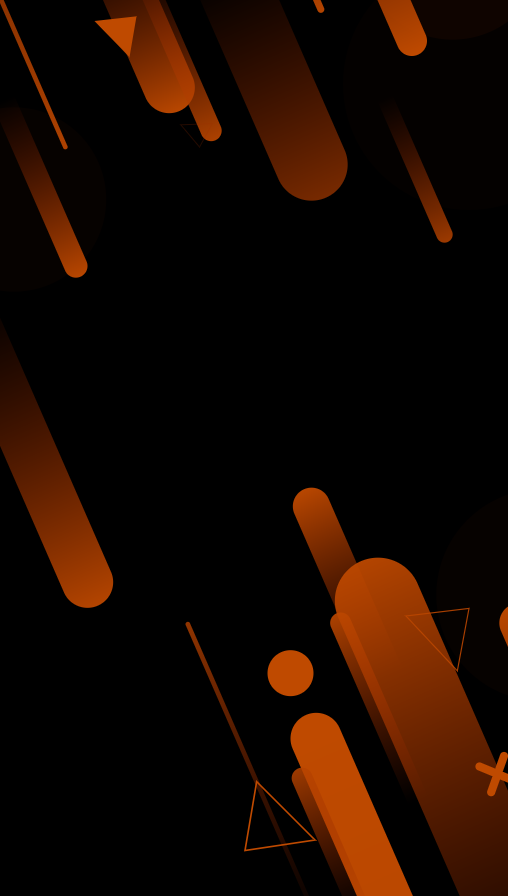
Write a WebGL 2 fragment shader that draws this background.

```glsl
#version 300 es
precision highp float;
// Black backdrop crossed by slanted orange pills that fade along their length,
// with dim discs, triangles, a dot and a cross. Every shape is a signed
// distance, blended in order with an ember tint whose strength sets its alpha.

uniform vec2 u_resolution;
out vec4 fragColor;

const float CANVAS_HEIGHT = 7.68;            // scene units, y pointing down
const vec2 SLANT = vec2(0.400, 0.9165);      // shared unit axis of the pills
const vec3 EMBER_DARK = vec3(0.55, 0.13, 0.0);
const vec3 EMBER_BRIGHT = vec3(0.75, 0.29, 0.0);

// Pills as (cap x, cap y, radius, fade length)
const int FALLING = 9;
const vec4 fallingPill[FALLING] = vec4[](
    vec4(0.56, 1.26, 0.02, 9.0), vec4(0.65, 2.28, 0.10, 1.65),
    vec4(1.45, 0.75, 0.22, 1.75), vec4(1.81, 1.12, 0.09, 1.70),
    vec4(2.67, 1.41, 0.31, 2.20), vec4(3.53, 0.35, 0.13, 3.00),
    vec4(3.81, 2.01, 0.07, 1.35), vec4(2.75, 0.08, 0.03, 3.00),
    vec4(0.75, 4.99, 0.22, 2.85));
const float fallingStrength[FALLING] = float[](
    0.92, 0.97, 0.97, 0.92, 0.68, 1.0, 0.85, 0.95, 0.95);

const int RISING = 7;
const vec4 risingPill[RISING] = vec4[](
    vec4(2.67, 4.34, 0.16, 1.75), vec4(3.24, 5.15, 0.37, 4.60),
    vec4(2.92, 5.34, 0.09, 1.75), vec4(2.71, 6.33, 0.22, 99.0),
    vec4(2.59, 6.67, 0.09, 1.40), vec4(1.61, 5.35, 0.02, 2.90),
    vec4(4.45, 5.34, 0.17, 4.00));
const float risingStrength[RISING] = float[](
    0.97, 0.95, 0.92, 1.0, 0.85, 0.80, 0.97);

// Dim discs as (centre x, centre y, radius, strength)
const int DISCS = 4;
const vec4 dimDisc[DISCS] = vec4[](
    vec4(0.12, 1.71, 0.79, 0.045), vec4(4.65, 5.10, 0.91, 0.045),
    vec4(4.02, 0.72, 1.08, 0.025), vec4(3.88, -0.46, 0.80, 0.080));

float coverage(float d, float pixel) {
    return clamp(0.5 - d / pixel, 0.0, 1.0);
}

vec3 paint(vec3 base, float mask, float strength) {
    vec3 tint = mix(EMBER_DARK, EMBER_BRIGHT, strength);
    return mix(base, tint, mask * strength);
}

float segmentDistance(vec2 p, vec2 a, vec2 b, float radius) {
    vec2 ab = b - a;
    float t = clamp(dot(p - a, ab) / dot(ab, ab), 0.0, 1.0);
    return length(p - a - t * ab) - radius;
}

// Signed distance to the line ab, positive on its right for winding 1
float edgeDistance(vec2 p, vec2 a, vec2 b, float winding) {
    vec2 e = normalize(b - a);
    return winding * (e.y * (p.x - a.x) - e.x * (p.y - a.y));
}

float triangleDistance(vec2 p, vec2 a, vec2 b, vec2 c) {
    float winding = -sign(edgeDistance(c, a, b, 1.0));
    return max(edgeDistance(p, a, b, winding),
           max(edgeDistance(p, b, c, winding), edgeDistance(p, c, a, winding)));
}

// Endless capsule: brightest at its cap, fading along the axis
vec3 paintPill(vec3 base, vec2 p, vec4 pill, vec2 axis, float strength, float pixel) {
    vec2 q = p - pill.xy;
    float along = dot(q, axis);
    float d = length(q - axis * max(along, 0.0)) - pill.z;
    float fade = clamp(1.0 - (along + pill.z) / pill.w, 0.0, 1.0);
    return paint(base, coverage(d, pixel), strength * fade);
}

void main() {
    float pixel = CANVAS_HEIGHT / u_resolution.y;
    vec2 p = vec2(gl_FragCoord.x, u_resolution.y - gl_FragCoord.y) * pixel;
    vec3 color = vec3(0.0);

    // Dim discs behind everything
    for (int i = 0; i < DISCS; i++) {
        float d = length(p - dimDisc[i].xy) - dimDisc[i].z;
        color = paint(color, coverage(d, pixel), dimDisc[i].w);
    }

    // Pills with the cap at the lower end, then those with it at the upper end
    for (int i = 0; i < FALLING; i++)
        color = paintPill(color, p, fallingPill[i], -SLANT, fallingStrength[i], pixel);
    for (int i = 0; i < RISING; i++)
        color = paintPill(color, p, risingPill[i], SLANT, risingStrength[i], pixel);

    // Solid dot and solid triangle
    color = paint(color, coverage(length(p - vec2(2.49, 5.77)) - 0.197, pixel), 1.0);
    float solid = triangleDistance(p, vec2(0.81, 0.18), vec2(1.17, 0.14), vec2(1.11, 0.49));
    color = paint(color, coverage(solid, pixel), 1.0);

    // Outlined triangles
    float large = triangleDistance(p, vec2(2.20, 6.70), vec2(2.70, 7.20), vec2(2.10, 7.29));
    float right = triangleDistance(p, vec2(3.48, 5.28), vec2(4.02, 5.215), vec2(3.92, 5.75));
    float faint = triangleDistance(p, vec2(1.55, 1.07), vec2(1.82, 1.06), vec2(1.71, 1.26));
    color = paint(color, coverage(abs(large) - 0.007, pixel), 1.0);
    color = paint(color, coverage(abs(right) - 0.005, pixel), 0.9);
    color = paint(color, coverage(abs(faint) - 0.004, pixel), 0.25);

    // Tilted cross at the right edge
    float cross1 = segmentDistance(p, vec2(4.11, 6.57), vec2(4.40, 6.69), 0.035);
    float cross2 = segmentDistance(p, vec2(4.32, 6.48), vec2(4.21, 6.79), 0.035);
    color = paint(color, coverage(min(cross1, cross2), pixel), 1.0);

    fragColor = vec4(color, 1.0);
}
```
